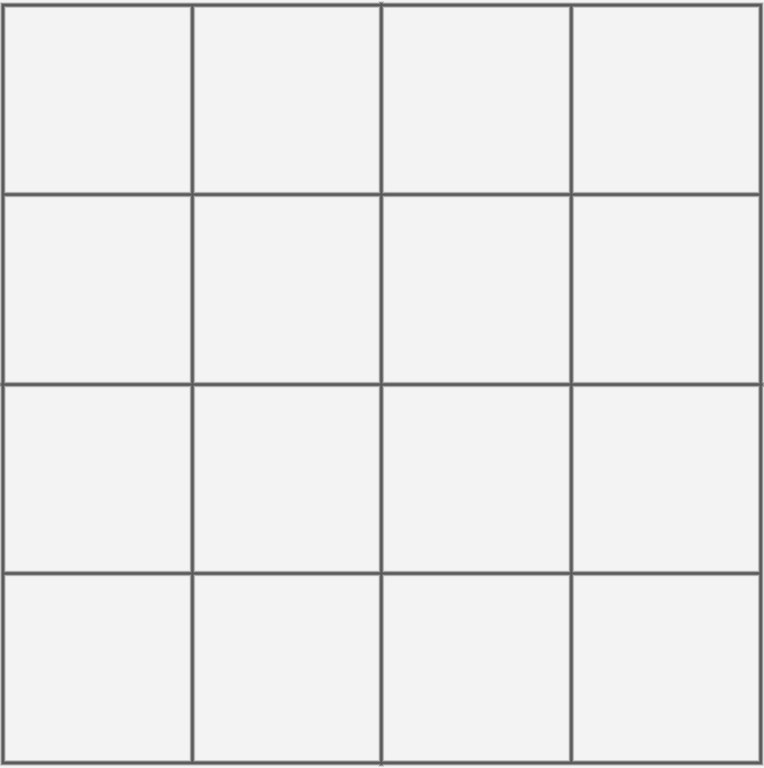
Write a Shadertoy shader that draws this pattern.

```glsl
// Four by four grid of pale square cells ruled with thin soft grey lines.

#define CELLS 4.0
#define CELL_SIZE 0.24668
#define GRID_CENTER vec2(-0.0002, 0.0)
#define HALF_WIDTH 0.0025
#define SOFTNESS 0.0021
#define MIDDLE_SHIFT -0.0007
#define MIDDLE_OVERSHOOT 0.0012
#define PAPER_COLOR vec3(0.951)
#define LINE_COLOR vec3(0.35)

// Signed distance to the nearest ruled line; x runs across it, y along it.
float ruledLine(vec2 p) {
    float halfCount = 0.5 * CELLS;
    float index = clamp(floor(p.x / CELL_SIZE + 0.5), -halfCount, halfCount);

    // The middle line sits slightly off centre and reaches past the frame.
    float isMiddle = abs(index) < 0.5 ? 1.0 : 0.0;
    float position = index * CELL_SIZE + isMiddle * MIDDLE_SHIFT;
    float reach = halfCount * CELL_SIZE + HALF_WIDTH + isMiddle * MIDDLE_OVERSHOOT;
    return max(abs(p.x - position) - HALF_WIDTH, abs(p.y) - reach);
}

void mainImage(out vec4 fragColor, in vec2 fragCoord) {
    // Centred coordinates in units of canvas height.
    vec2 p = (fragCoord - 0.5 * iResolution.xy) / iResolution.y - GRID_CENTER;

    // Vertical and horizontal lines share one distance field.
    float dist = min(ruledLine(p), ruledLine(p.yx));
    float edge = max(SOFTNESS, 0.75 / iResolution.y);
    float ink = 1.0 - smoothstep(-edge, edge, dist);

    fragColor = vec4(mix(PAPER_COLOR, LINE_COLOR, ink), 1.0);
}
```
